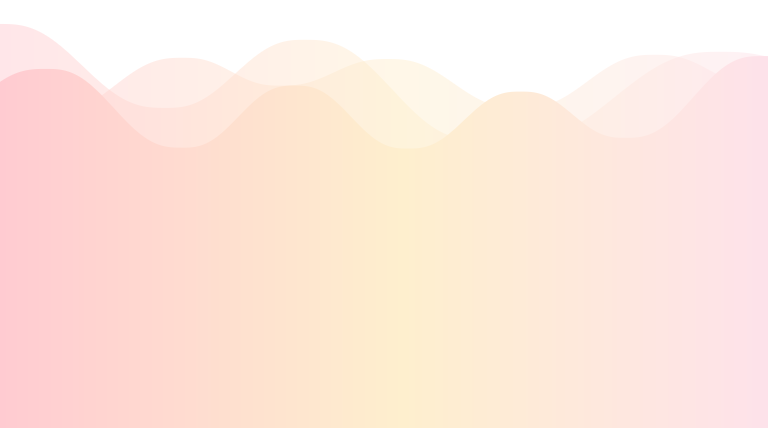
This background is drawn by a Shadertoy shader. Its source:

```glsl
#define KEYS 8
#define VEIL_OPACITY 0.48
#define GRADIENT_MIDDLE 0.525
#define ROSE vec3(1.0, 0.796, 0.82)
#define CREAM vec3(0.996, 0.937, 0.808)
#define PINK vec3(0.994, 0.886, 0.918)
#define SKY vec3(1.0)

// Crests and troughs of each wave, in fractions of the canvas
const vec2 backWave[KEYS] = vec2[KEYS](
    vec2(-0.200, 0.750), vec2(0.000, 0.944), vec2(0.215, 0.748), vec2(0.397, 0.907),
    vec2(0.625, 0.674), vec2(0.664, 0.669), vec2(0.938, 0.879), vec2(1.120, 0.825));
const vec2 middleWave[KEYS] = vec2[KEYS](
    vec2(-0.139, 0.734), vec2(0.060, 0.734), vec2(0.238, 0.865), vec2(0.365, 0.800),
    vec2(0.505, 0.862), vec2(0.677, 0.748), vec2(0.853, 0.872), vec2(1.000, 0.795));
const vec2 frontWave[KEYS] = vec2[KEYS](
    vec2(-0.139, 0.655), vec2(0.060, 0.839), vec2(0.237, 0.655), vec2(0.384, 0.800),
    vec2(0.531, 0.653), vec2(0.678, 0.786), vec2(0.814, 0.678), vec2(0.992, 0.869));

// Quintic step, flat at both ends
float ease(float t) {
    t = clamp(t, 0.0, 1.0);
    return t * t * t * (t * (6.0 * t - 15.0) + 10.0);
}

// Wave height: the sum of eased steps between its keys
float waveHeight(vec2 keys[KEYS], float x) {
    float height = keys[0].y;
    for (int i = 0; i < KEYS - 1; i++) {
        vec2 span = keys[i + 1] - keys[i];
        height += span.y * ease((x - keys[i].x) / span.x);
    }
    return height;
}

// Smooth-edged mask of the area under a wave
float coverage(vec2 keys[KEYS], vec2 uv) {
    float depth = waveHeight(keys, uv.x) - uv.y;
    float pixel = length(vec2(dFdx(depth), dFdy(depth)));
    return clamp(0.5 + depth / max(pixel, 1e-5), 0.0, 1.0);
}

// Horizontal three-colour gradient shared by all waves
vec3 waveColor(float x) {
    vec3 leftHalf = mix(ROSE, CREAM, clamp(x / GRADIENT_MIDDLE, 0.0, 1.0));
    return mix(leftHalf, PINK, clamp((x - GRADIENT_MIDDLE) / (1.0 - GRADIENT_MIDDLE), 0.0, 1.0));
}

void mainImage(out vec4 fragColor, in vec2 fragCoord) {
    vec2 uv = fragCoord / iResolution.xy;
    vec3 tint = waveColor(uv.x);

    // Two translucent veils behind one solid wave
    vec3 color = mix(SKY, tint, VEIL_OPACITY * coverage(backWave, uv));
    color = mix(color, tint, VEIL_OPACITY * coverage(middleWave, uv));
    color = mix(color, tint, coverage(frontWave, uv));

    fragColor = vec4(color, 1.0);
}
```
